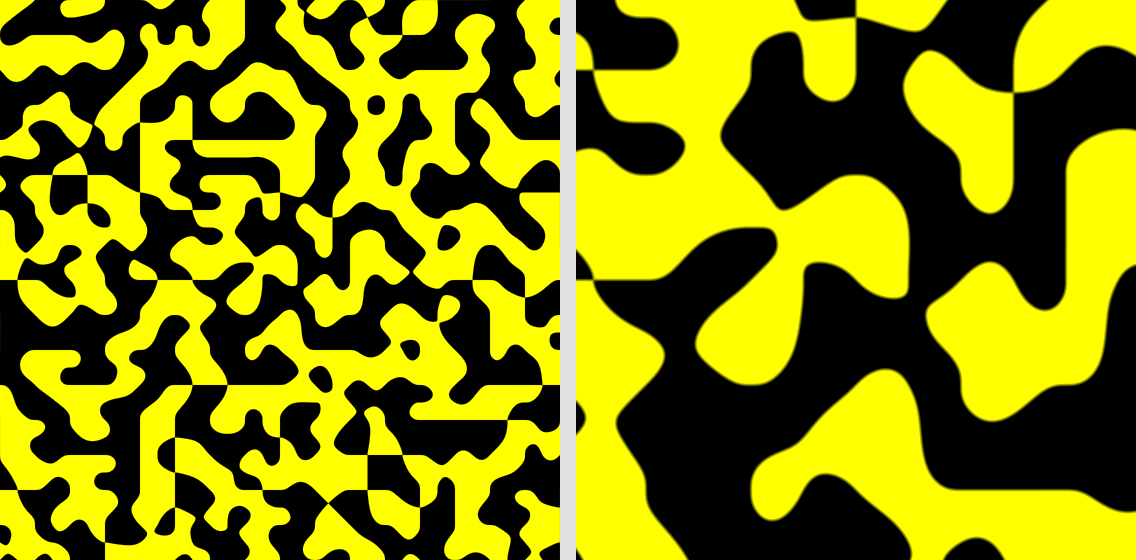
Left, the full canvas; right, a detail of the centre.
Write a three.js fragment shader that draws this pattern.

```glsl
// Two-tone labyrinth of yellow and black blobs: one octave of gradient noise
// on a 16 x 16 lattice, cut at zero. Gradients point only along the axes and
// diagonals, which gives the long straight runs between the wavy edges.

varying vec2 vUv;

const float CELLS = 16.0;

float hash(vec2 p) {
  vec3 q = fract(vec3(p.xyx) * 0.1031);
  q += dot(q, q.yzx + 33.33);
  return fract((q.x + q.y) * q.z);
}

// One of twelve choices: four diagonals, four along x, four along y
vec2 latticeGradient(vec2 cell) {
  float k = floor(hash(cell + 17.0) * 12.0);
  vec2 signs = 2.0 * vec2(mod(k, 2.0), mod(floor(k / 2.0), 2.0)) - 1.0;
  vec2 axes = k < 4.0 ? vec2(1.0) : (k < 8.0 ? vec2(1.0, 0.0) : vec2(0.0, 1.0));
  return signs * axes;
}

float corner(vec2 cell, vec2 offset, vec2 f) {
  return dot(latticeGradient(cell + offset), f - offset);
}

// Gradient noise with quintic blending, zero at every lattice point
float gradientNoise(vec2 p) {
  vec2 cell = floor(p);
  vec2 f = p - cell;
  vec2 blend = f * f * f * (f * (f * 6.0 - 15.0) + 10.0);
  float low = mix(corner(cell, vec2(0.0, 0.0), f), corner(cell, vec2(1.0, 0.0), f), blend.x);
  float high = mix(corner(cell, vec2(0.0, 1.0), f), corner(cell, vec2(1.0, 1.0), f), blend.x);
  return mix(low, high, blend.y);
}

void main() {
  vec2 p = vUv * CELLS;
  float n = gradientNoise(p);

  // Divide by the local slope to get a distance to the edge
  vec2 e = vec2(0.01, 0.0);
  vec2 slope = vec2(gradientNoise(p + e.xy) - n, gradientNoise(p + e.yx) - n) / e.x;
  float edgeDistance = n / (max(length(slope), 0.02) * CELLS);

  // Thin linear ramp across the edge, in canvas units
  float fill = clamp(0.5 + edgeDistance / 0.002, 0.0, 1.0);
  gl_FragColor = vec4(mix(vec3(0.0), vec3(1.0, 1.0, 0.0), fill), 1.0);
}
```
